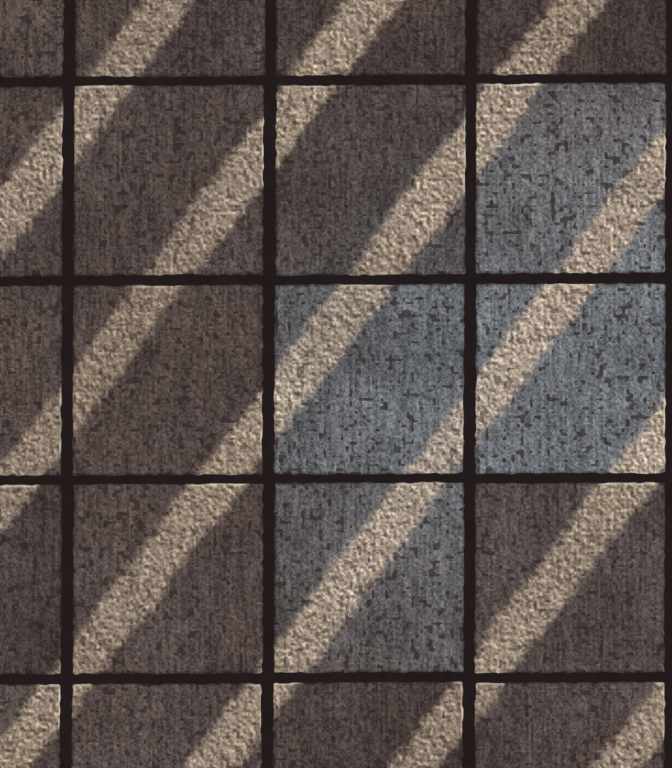
Reproduce this texture procedurally as a WebGL 2 fragment shader.

```glsl
#version 300 es
precision highp float;
// Rough concrete tiles in a dark-jointed grid, crossed by slanted bars of sunlight.
// Each tile is a box distance; cool and warm tints, grain, pits and streaks come
// from layered value noise. All lengths are in units of the canvas height.
#define PITCH vec2(0.2618, 0.2595)
#define ORIGIN vec2(0.0885, 0.117)
#define JOINT vec2(0.0076, 0.0063)
#define SUN_PERIOD 0.267
#define SUN_START 0.221
#define SUN_SLOPE 0.75
#define SUN_HALF 0.035
#define SUN_BLUR 0.009
#define GRAIN_SCALE 230.0
#define GRAIN_DEPTH 0.42

uniform vec2 u_resolution;
out vec4 outColor;

const vec3 JOINT_COLOR = vec3(0.135, 0.105, 0.105);
const vec3 WARM_SHADE = vec3(0.305, 0.262, 0.248);
const vec3 COOL_SHADE = vec3(0.425, 0.440, 0.460);
const vec3 PIT_COLOR = vec3(0.190, 0.150, 0.145);
const vec3 SUN_DIM = vec3(0.520, 0.450, 0.380);
const vec3 SUN_BRIGHT = vec3(0.680, 0.620, 0.560);
const vec3 LIP_COLOR = vec3(0.860, 0.820, 0.760);

float hash(vec2 p) {
  vec3 q = fract(vec3(p.xyx) * 0.1031);
  q += dot(q, q.yzx + 33.33);
  return fract((q.x + q.y) * q.z);
}

float noise(vec2 p) {
  vec2 i = floor(p), f = fract(p);
  f = f * f * (3.0 - 2.0 * f);
  float low = mix(hash(i), hash(i + vec2(1, 0)), f.x);
  float high = mix(hash(i + vec2(0, 1)), hash(i + vec2(1, 1)), f.x);
  return mix(low, high, f.y);
}

float fbm(vec2 p) {
  float sum = 0.0, amp = 0.5;
  for (int i = 0; i < 4; i++) {
    sum += amp * noise(p);
    p = p * 2.03 + 17.1;
    amp *= 0.5;
  }
  return sum / 0.9375;
}

float boxDistance(vec2 p, vec2 halfSize, float radius) {
  vec2 d = abs(p) - halfSize + radius;
  return length(max(d, 0.0)) + min(max(d.x, d.y), 0.0) - radius;
}

float stoneHeight(vec2 p) {
  return 0.6 * noise(p * GRAIN_SCALE) + 0.4 * noise(p * GRAIN_SCALE * 0.47 + 9.0);
}

// Amount of bluish tint: an oval patch right of centre, mostly constant per tile.
float coolTint(vec2 p, vec2 id) {
  vec2 center = ORIGIN + (id - 0.5) * PITCH;
  vec2 oval = (mix(center, p, 0.35) - vec2(0.58, 0.30)) / vec2(0.38, 0.36);
  float cool = 1.0 - smoothstep(0.55, 1.3, length(oval));
  float weathered = step(distance(id, vec2(2.0, 0.0)), 0.5);
  cool *= 1.0 - 0.85 * weathered;
  return clamp(cool + 0.35 * (fbm(p * 9.0) - 0.5), 0.0, 1.0);
}

// Slanted bars of light with softly ragged borders.
float sunlight(vec2 p) {
  float along = p.x + SUN_SLOPE * (1.0 - p.y) - SUN_START;
  float d = abs(fract(along / SUN_PERIOD + 0.5) - 0.5) * SUN_PERIOD;
  d += 0.010 * (noise(p * 130.0) - 0.5) + 0.010 * (noise(p * 14.0) - 0.5);
  return 1.0 - smoothstep(SUN_HALF - SUN_BLUR, SUN_HALF + SUN_BLUR, d);
}

void main() {
  vec2 p = gl_FragCoord.xy / u_resolution.y;
  float pixel = 1.0 / u_resolution.y;

  // Slightly skewed grid of tiles.
  vec2 q = p - vec2(0.004 * (p.y - 0.5), 0.005 * (p.x - 0.44));
  vec2 grid = (q - ORIGIN) / PITCH;
  vec2 id = floor(grid);
  vec2 local = (fract(grid) - 0.5) * PITCH;
  local += 0.002 * (vec2(hash(id + 41.0), hash(id + 73.0)) - 0.5);
  vec2 halfSize = 0.5 * PITCH - JOINT;
  float edge = boxDistance(local, halfSize, 0.003) + 0.0025 * (noise(p * 120.0) - 0.5);
  float tile = 1.0 - smoothstep(-pixel, pixel, edge);

  // Stone in shade: tint, stains, vertical streaks and grain.
  float cool = coolTint(p, id + 1.0 - vec2(1.0));
  float streak = noise(p * vec2(300.0, 38.0)) - 0.5;
  float grain = noise(p * 410.0) - 0.5;
  vec3 shade = mix(WARM_SHADE, COOL_SHADE, cool);
  shade *= 0.92 + 0.16 * hash(id + 5.0) + 0.28 * (fbm(p * 11.0 + 3.0) - 0.5);
  shade *= 1.0 + 0.30 * streak + 0.40 * grain;

  // Sunlit stone, with relief lit from the upper right.
  float relief = stoneHeight(p) - stoneHeight(p + vec2(0.5, 0.6) / GRAIN_SCALE);
  float sun = sunlight(p) * (0.78 + 0.3 * noise(p * 5.0 + 8.0));
  float bright = clamp(0.35 + 0.5 * cool + 0.5 * (fbm(p * 8.0) - 0.4), 0.0, 1.0);
  vec3 lit = mix(SUN_DIM, SUN_BRIGHT, bright) * (1.0 + 0.35 * grain + 0.15 * streak);
  vec3 color = mix(shade, lit, min(sun, 1.0));
  color *= 1.0 + relief * GRAIN_DEPTH * (0.7 + 1.3 * sun);

  // Dark pits, then a pale chipped lip along top and right edges.
  float pit = smoothstep(0.70, 0.88, noise(p * 175.0 + 31.0));
  color = mix(color, PIT_COLOR, pit * (0.65 - 0.30 * sun));
  vec2 inset = halfSize - local;
  float lip = 1.0 - smoothstep(0.001, 0.005, min(inset.x * 1.3, inset.y));
  color = mix(color, LIP_COLOR, lip * noise(p * 90.0 + 4.0) * (0.12 + 0.9 * sun));
  color *= 1.0 - 0.25 * smoothstep(-0.005, 0.0, edge) * (1.0 - sun);

  vec3 joint = JOINT_COLOR * (0.9 + 0.25 * fbm(p * 60.0));
  outColor = vec4(mix(joint, color, tile), 1.0);
}
```
